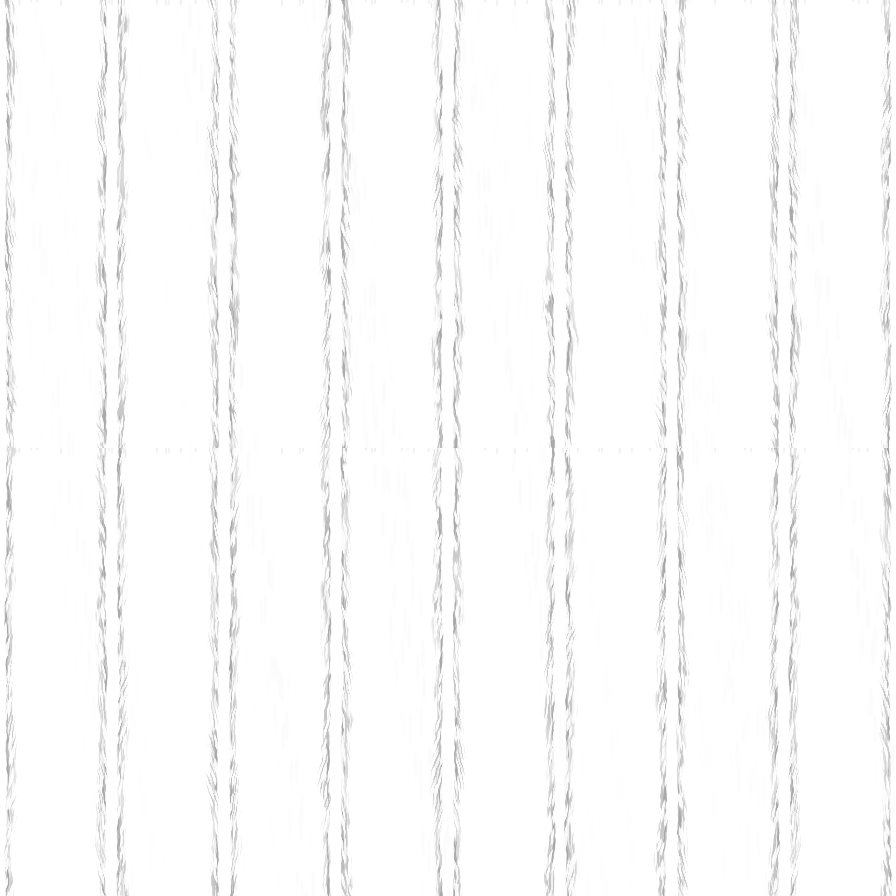
Write a three.js fragment shader that draws this texture.

```glsl
// White painted planks: eight upright seams across and two plank rows down.
// Each seam is a clean gap between two ragged strips of worn grey grain, built
// from layered sines (edges, lines, combed hatch) and stretched cellular flecks.

varying vec2 vUv;

const float SEAMS = 8.0;
const float ROWS = 2.0;
const float GAP_HALF = 0.0064;
const float SOFT = 0.0008;
const float TAU = 6.28318;
const vec3 PAINT = vec3(1.0);
const vec3 WORN = vec3(0.42);

float hash(vec2 p) {
  return fract(sin(dot(p, vec2(127.1, 311.7))) * 43758.55);
}

// Three layered sines, roughly -1 to 1.
float waves(float t, float seed) {
  return 0.5 * (sin(t + seed) + 0.6 * sin(2.3 * t + 1.7 * seed)
    + 0.4 * sin(5.1 * t + 2.9 * seed));
}

// Distance to the nearest scattered point, in cells.
float cellular(vec2 p, float seed) {
  vec2 cell = floor(p);
  float nearest = 2.0;
  for (int j = -1; j <= 1; j++) {
    for (int i = -1; i <= 1; i++) {
      vec2 c = cell + vec2(float(i), float(j));
      vec2 point = c + vec2(hash(c + seed), hash(c + seed + 37.3));
      nearest = min(nearest, length(p - point));
    }
  }
  return nearest;
}

// Crisp flecks of the given cell size around scattered points.
float flecks(vec2 p, vec2 size, float radius, float seed) {
  return 1.0 - smoothstep(radius * 0.6, radius, cellular(p / size, seed));
}

// Upright line of varying width that wanders around a given distance.
float wornLine(float e, float y, float center, float width, float seed) {
  float middle = center + 0.0011 * waves(y * 38.0, seed);
  float halfWidth = width * (0.45 + 0.9 * waves(y * 47.0, seed + 2.0));
  return 1.0 - smoothstep(halfWidth - SOFT, halfWidth + SOFT, abs(e - middle));
}

// Darkness of one worn strip; dist runs outward from the middle of the seam.
float wornStrip(float dist, float y, float seed) {
  float ragged = 0.0014 * waves(y * 19.0, seed) + 0.0009 * waves(y * 120.0, seed);
  float e = dist - GAP_HALF - ragged;
  float presence = smoothstep(-0.75, 0.3, waves(y * 27.0, seed + 4.0));

  // Grain swept steeply up or down along the strip.
  float lean = sign(sin(seed * 7.0));
  float sweptY = y + e * (lean * 3.6 + 1.8 * waves(y * 9.0, seed + 9.0));
  vec2 swept = vec2(e, sweptY);
  float grain = flecks(swept, vec2(0.0030, 0.032), 0.56, seed);
  float comb = sin(TAU * sweptY / 0.0135 + 2.5 * waves(y * 35.0, seed));
  float combed = smoothstep(0.05, 0.35, waves(y * 15.0, seed + 13.0));
  float texture = mix(grain, smoothstep(0.1, 0.7, comb), combed);

  // Ragged body of the strip, with chips where the paint still holds.
  float reach = 0.0098 + 0.0042 * waves(y * 33.0, seed + 17.0)
    + 0.003 * (texture - 0.5);
  float inner = smoothstep(-SOFT, SOFT, e);
  float body = inner * (1.0 - smoothstep(reach * 0.55, reach, e));
  float chips = flecks(swept + 3.0, vec2(0.006, 0.019), 0.42, seed + 5.0);

  // Dark line beside the gap and a paler one further out.
  float core = inner * wornLine(e, y, 0.0020, 0.0024, seed + 6.0);
  float outer = inner * wornLine(e, y, 0.0058, 0.0011, seed + 21.0);
  float coreTone = mix(0.26, 0.58, max(grain, 0.6 * presence));

  float wash = body * (0.09 + 0.30 * texture * mix(0.35, 1.0, presence));
  float lines = max(core * coreTone, outer * 0.26);
  return max(wash, lines) * (1.0 - chips * 0.92);
}

// Sparse, barely visible brush streaks over the paint.
float faintStreaks(vec2 p) {
  float patches = smoothstep(0.1, 0.8, waves(p.x * 37.0 + 5.0 * p.y, 2.0));
  return patches * flecks(p, vec2(0.008, 0.06), 0.35, 5.0);
}

// Short chipped ticks below the top end of each plank row.
float endTicks(float x, float rowY) {
  float column = floor(x * 300.0);
  float chosen = step(0.8, hash(vec2(column, 8.0)));
  float depth = 0.003 + 0.006 * hash(vec2(column, 3.0));
  float below = (1.0 - rowY) / ROWS;
  float across = 1.0 - smoothstep(0.2, 0.5, abs(fract(x * 300.0) - 0.5));
  return chosen * across * (1.0 - smoothstep(depth * 0.5, depth, below));
}

void main() {
  // Nearest seam, side of it, and plank row.
  float seam = floor(vUv.x * SEAMS + 0.5);
  float offset = vUv.x - seam / SEAMS;
  float side = step(0.0, offset);
  float row = floor(vUv.y * ROWS);
  float seed = 40.0 * hash(vec2(mod(seam, SEAMS) * 2.0 + side, row + 1.0));

  // Wear, from strong to faint.
  float wear = wornStrip(abs(offset), vUv.y, seed);
  wear += 0.018 * faintStreaks(vUv);
  wear += 0.09 * endTicks(vUv.x, fract(vUv.y * ROWS));

  gl_FragColor = vec4(mix(PAINT, WORN, clamp(wear, 0.0, 1.0)), 1.0);
}
```
